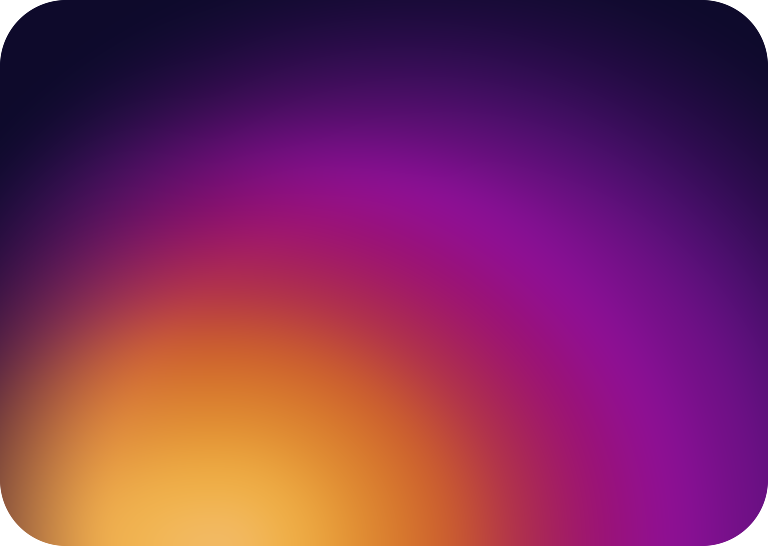
Give the GLSL for this background, as a Shadertoy shader.

```glsl
// Sunset-like glow: amber fading through magenta and purple to navy, on a rounded card.

const vec3 NAVY  = vec3(0.053, 0.040, 0.170);
const vec3 PAPER = vec3(1.0);
const int LAST_STOP = 9;
const float STOP_SPACING = 0.12;

// Colours at even radial steps, from the hot centre outwards
const vec3 GLOW[10] = vec3[10](
    vec3(0.950, 0.725, 0.385),
    vec3(0.933, 0.675, 0.275),
    vec3(0.870, 0.533, 0.196),
    vec3(0.796, 0.372, 0.188),
    vec3(0.686, 0.188, 0.306),
    vec3(0.612, 0.082, 0.451),
    vec3(0.553, 0.063, 0.572),
    vec3(0.443, 0.063, 0.529),
    vec3(0.365, 0.063, 0.498),
    vec3(0.322, 0.055, 0.470));

vec3 glowStop(int i) {
    return GLOW[clamp(i, 0, LAST_STOP)];
}

// Catmull-Rom blend through the glow colours
vec3 glowRamp(float radius) {
    float s = clamp(radius / STOP_SPACING, 0.0, float(LAST_STOP));
    int i = int(floor(s));
    float t = s - float(i);
    // Mirror the first stop so the centre stays flat
    vec3 a = glowStop(abs(i - 1));
    vec3 b = glowStop(i);
    vec3 c = glowStop(i + 1);
    vec3 d = glowStop(i + 2);
    return b + 0.5 * t * (c - a + t * (2.0 * a - 5.0 * b + 4.0 * c - d
             + t * (3.0 * (b - c) + d - a)));
}

// Elliptical distance with its own stretch on each side
float glowRadius(vec2 p, vec2 centre, float leftStretch, float rightStretch) {
    vec2 d = p - centre;
    d.x /= d.x < 0.0 ? leftStretch : rightStretch;
    return length(d);
}

float roundedBox(vec2 p, vec2 halfSize, float radius) {
    vec2 q = abs(p) - halfSize + radius;
    return length(max(q, 0.0)) + min(max(q.x, q.y), 0.0) - radius;
}

void mainImage(out vec4 fragColor, in vec2 fragCoord) {
    // Height is one unit; width keeps the card's proportions
    vec2 cardSize = vec2(1.4066, 1.0);
    vec2 p = fragCoord / iResolution.xy * cardSize;

    // Warm heart and purple halo
    vec3 colour = glowRamp(glowRadius(p, vec2(0.403, 0.0), 1.4, 1.15));

    // Pale haze on the left
    float haze = 1.0 - smoothstep(0.0, 0.42, p.x);
    colour += haze * vec3(0.02, 0.055, 0.10);

    // Broad fade into the night
    float night = smoothstep(0.568, 1.09, distance(p, vec2(0.7875, 0.0476)));
    colour = mix(colour, NAVY, night);

    // Rounded card edge
    float edge = roundedBox(p - 0.5 * cardSize, 0.5 * cardSize, 0.121);
    float pixel = 1.0 / iResolution.y;
    colour = mix(colour, PAPER, smoothstep(-0.5 * pixel, 0.5 * pixel, edge));

    fragColor = vec4(clamp(colour, 0.0, 1.0), 1.0);
}
```
